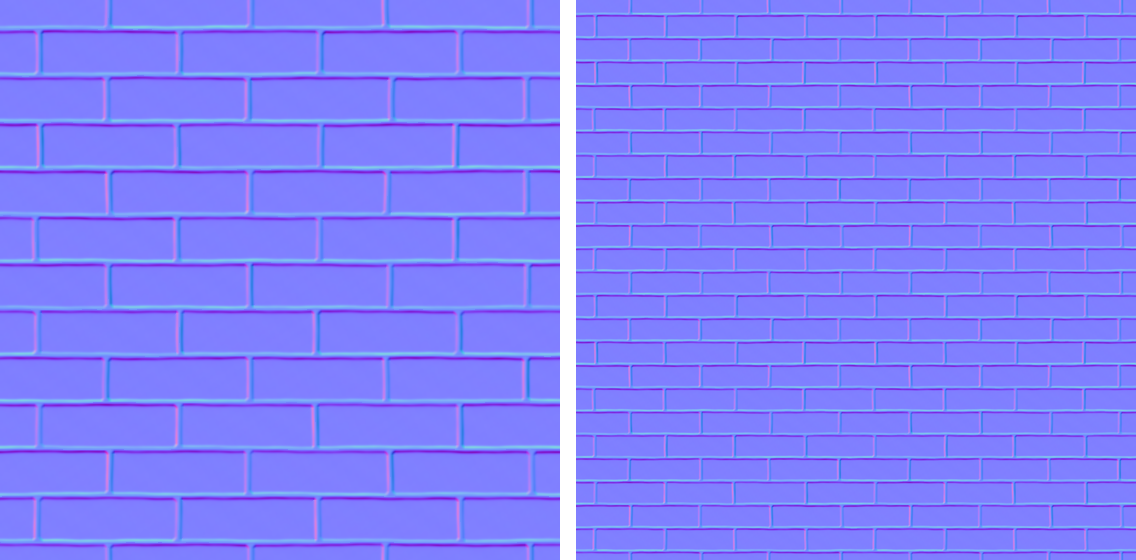
Left, the tile; right, the same tile 2 across and 2 down.
Give the GLSL for this texture map, as a WebGL 2 fragment shader.

```glsl
#version 300 es
precision highp float;
// Tiling normal map of a running-bond brick wall with thin, uneven joints.

uniform vec2 u_resolution;
out vec4 fragColor;

const float TAU = 6.283185;
const vec2 BRICKS = vec2(4.0, 12.0);         // repeats across and down
const float ROW_OFFSET = 0.37;               // height of the first bed joint, in rows
const float EVEN_SHIFT = 0.27;               // first head joint in even rows, in bricks
const float ODD_SHIFT = 0.776;               // first head joint in odd rows
const float JOINT_JITTER = 0.045;            // sideways wander of head joints, in bricks
const float INSET = 0.0043;                  // half the joint width
const float BEVEL_WIDTH = 0.0021;            // spread of the lit edge
const float SKIRT_WIDTH = 0.005;             // soft falloff below the top edge
const float SKIRT_SLOPE = 0.10;
const float TILT = 0.014;                    // largest range of brick rotation
const vec2 CORNER_RADIUS = vec2(0.003, 0.008);
const vec2 WARP = vec2(0.0009, 0.0011);      // waviness of all joints
const vec4 EDGE_SLOPE = vec4(0.55, 0.58, 0.50, 0.60); // left, right, bottom, top
const vec2 MORTAR_LEAN = vec2(-0.10, 0.10);
const float FACE_ROUGHNESS = 0.010;

float hash(vec2 cell, float seed) {
    return fract(sin(dot(cell, vec2(12.99, 78.23)) + seed * 37.72) * 4375.85);
}

// Layered sines with whole frequencies, so they wrap on the canvas.
float waves(vec2 uv, float phase) {
    float a = sin(TAU * (3.0 * uv.x + 5.0 * uv.y) + phase);
    float b = sin(TAU * (7.0 * uv.x - 11.0 * uv.y) + 2.3 * phase);
    float c = sin(TAU * (17.0 * uv.x + 8.0 * uv.y) + 4.1 * phase);
    return 0.5 * a + 0.3 * b + 0.2 * c;
}

// Position of a head joint along its row, in bricks.
float jointAt(float column, float row) {
    vec2 cell = vec2(mod(column, BRICKS.x), row);
    return column + JOINT_JITTER * (hash(cell, 1.0) - 0.5);
}

// Signed distance to a rounded box in x, outward direction in yz.
vec3 roundedBox(vec2 p, vec2 halfSize, float radius) {
    vec2 q = abs(p) - halfSize + radius;
    vec2 outer = max(q, 0.0);
    float dist = length(outer) + min(max(q.x, q.y), 0.0) - radius;
    vec2 axis = q.x > q.y ? vec2(1.0, 0.0) : vec2(0.0, 1.0);
    vec2 dir = min(q.x, q.y) > 0.0 ? normalize(outer) : axis;
    return vec3(dist, dir * mix(vec2(-1.0), vec2(1.0), step(0.0, p)));
}

void main() {
    vec2 uv = gl_FragCoord.xy / u_resolution;
    vec2 warped = uv + WARP * vec2(waves(uv, 1.0), waves(uv, 4.0));

    // Row and column of the brick under this point
    float y = warped.y * BRICKS.y - ROW_OFFSET;
    float row = mod(floor(y), BRICKS.y);
    float x = warped.x * BRICKS.x - mix(EVEN_SHIFT, ODD_SHIFT, mod(row, 2.0));
    float column = floor(x);
    column += step(jointAt(column + 1.0, row), x) - step(x, jointAt(column, row));
    float left = jointAt(column, row);
    float right = jointAt(column + 1.0, row);
    vec2 brick = vec2(mod(column, BRICKS.x), row);

    // Brick outline, in canvas units
    vec2 local = vec2(x - 0.5 * (left + right), fract(y) - 0.5) / BRICKS;
    local.y += TILT * (hash(brick, 2.0) - 0.5) * local.x;
    vec2 halfSize = 0.5 * vec2(right - left, 1.0) / BRICKS - INSET;
    float radius = mix(CORNER_RADIUS.x, CORNER_RADIUS.y, hash(brick, 3.0));
    vec3 box = roundedBox(local, halfSize, radius);
    float dist = box.x;
    vec2 dir = box.yz;

    // Edge wear: each side has its own strength, fading along its length
    vec4 wear = vec4(hash(brick, 4.0), hash(brick, 5.0), hash(brick, 6.0), hash(brick, 7.0));
    vec4 edge = EDGE_SLOPE * mix(vec4(0.55, 0.55, 0.65, 0.8), vec4(1.15), wear);
    float sideSlope = dir.x < 0.0 ? edge.x : edge.y;
    float bedSlope = dir.y < 0.0 ? edge.z : edge.w;
    float slope = dot(dir * dir, vec2(sideSlope, bedSlope));
    slope *= 1.0 + 0.18 * waves(uv * 2.0, 2.0);
    float bevel = slope * exp(-0.5 * dist * dist / (BEVEL_WIDTH * BEVEL_WIDTH));
    float skirt = SKIRT_SLOPE * max(dir.y, 0.0) * exp(-abs(dist) / SKIRT_WIDTH);

    // Surface lean, with the green channel pointing down
    vec2 lean = dir * vec2(1.0, -1.0) * (bevel + skirt);
    lean += MORTAR_LEAN * smoothstep(0.0, INSET, dist);
    lean += FACE_ROUGHNESS * vec2(waves(uv * 3.0, 5.0), waves(uv * 4.0, 7.0));
    lean += 0.012 * (vec2(hash(brick, 8.0), hash(brick, 9.0)) - 0.5);

    vec3 normal = vec3(lean, sqrt(max(1.0 - dot(lean, lean), 0.0)));
    fragColor = vec4(0.5 + 0.5 * normal, 1.0);
}
```
